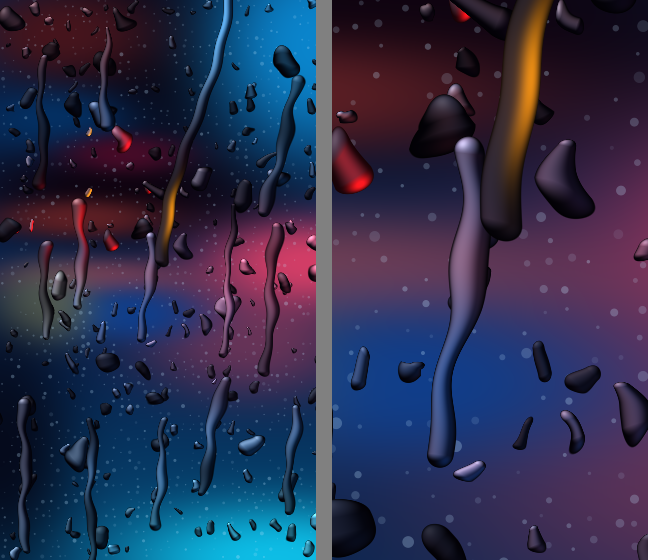
Left: the whole. Right: its middle third, enlarged.
Write a Shadertoy shader that draws this texture.

```glsl
float hash(vec2 c) {
    return fract(sin(dot(c, vec2(127.1, 311.7))) * 43758.5453);
}

float noise(vec2 p) {
    vec2 i = floor(p), f = fract(p);
    f = f * f * (3.0 - 2.0 * f);
    return mix(mix(hash(i), hash(i + vec2(1, 0)), f.x),
               mix(hash(i + vec2(0, 1)), hash(i + vec2(1, 1)), f.x), f.y);
}

void wash(inout vec3 color, vec2 uv, vec2 center, vec2 size, vec3 tint) {
    vec2 d = (uv - center) / size;
    color = mix(color, tint, exp(-pow(dot(d, d), 1.3)));
}

// Out-of-focus city lights behind the glass
vec3 backdrop(vec2 p) {
    vec2 uv = vec2(p.x / 0.5625, p.y);
    vec3 c = mix(vec3(0.02, 0.25, 0.42), vec3(0.03, 0.14, 0.31), smoothstep(0.05, 0.4, uv.y));
    wash(c, uv, vec2(0.45, 0.88), vec2(0.42, 0.26), vec3(0.03, 0.01, 0.06));
    wash(c, uv, vec2(0.18, 0.77), vec2(0.26, 0.08), vec3(0.01, 0.20, 0.41));
    wash(c, uv, vec2(0.20, 0.94), vec2(0.30, 0.08), vec3(0.27, 0.08, 0.11));
    wash(c, uv, vec2(0.40, 0.66), vec2(0.55, 0.09), vec3(0.05, 0.01, 0.06));
    wash(c, uv, vec2(0.40, 0.725), vec2(0.20, 0.035), vec3(0.27, 0.04, 0.15));
    wash(c, uv, vec2(0.25, 0.61), vec2(0.28, 0.035), vec3(0.36, 0.12, 0.14));
    wash(c, uv, vec2(1.02, 0.92), vec2(0.36, 0.20), vec3(0.04, 0.52, 0.80));
    wash(c, uv, vec2(0.80, 0.40), vec2(0.36, 0.11), vec3(0.40, 0.20, 0.34));
    wash(c, uv, vec2(0.30, 0.50), vec2(0.32, 0.04), vec3(0.46, 0.24, 0.32));
    wash(c, uv, vec2(0.40, 0.44), vec2(0.25, 0.05), vec3(0.06, 0.24, 0.54));
    wash(c, uv, vec2(0.98, 0.53), vec2(0.34, 0.08), vec3(0.82, 0.24, 0.40));
    wash(c, uv, vec2(0.13, 0.45), vec2(0.16, 0.07), vec3(0.36, 0.40, 0.35));
    wash(c, uv, vec2(0.00, 0.20), vec2(0.24, 0.24), vec3(0.02, 0.04, 0.11));
    wash(c, uv, vec2(0.88, 0.00), vec2(0.50, 0.10), vec3(0.05, 0.74, 0.90));
    return c;
}

// Offset from a tapered segment, in units of its local radius
vec2 tube(vec2 p, vec2 a, vec2 b, float ra, float rb) {
    vec2 d = b - a;
    float h = clamp(dot(p - a, d) / dot(d, d), 0.0, 1.0);
    return (p - a - d * h) / mix(ra, rb, h);
}

// Rounded water: black rim, pale upper-left light, colour bounced from below
void layWater(inout vec3 color, vec2 p, vec2 q, float radius, float shine, vec3 glow) {
    float r = length(q), blur = 0.7 / (iResolution.y * radius);
    float cover = 1.0 - smoothstep(1.0 - blur, 1.0 + blur, r);
    if (cover <= 0.0) return;
    vec3 n = vec3(q, sqrt(max(0.0, 1.0 - r * r)));
    vec3 seen = backdrop(p - 0.05 * q);
    float facing = dot(n, normalize(vec3(-0.35, 0.6, 0.7)));
    float light = smoothstep(0.35, 1.0, facing);
    float bounce = pow(max(0.0, dot(n, normalize(vec3(0.4, -0.4, 0.8)))), 5.0);
    vec3 water = vec3(0.01, 0.005, 0.025) + shine * (seen * 0.9 + vec3(0.25, 0.24, 0.25)) * light;
    water += shine * seen * 0.6 * bounce + 0.3 * shine * pow(max(0.0, facing), 14.0);
    water *= smoothstep(-0.1, 0.55, n.z);
    color = mix(color, water + glow * (0.1 + 1.1 * bounce), cover);
}

vec3 warmGlow(float pick) {
    return mix(vec3(0.85, 0.06, 0.05), vec3(0.95, 0.55, 0.08), step(0.5, pick));
}

void layDrops(inout vec3 color, vec2 p, float size, float density, float seed) {
    vec2 home = floor(p / size), w = p * 2.2 / size;
    vec2 bent = p + 0.3 * size * (vec2(noise(w), noise(w + 31.0)) - 0.5);
    for (int k = 0; k < 9; k++) {
        vec2 cell = home + vec2(k % 3 - 1, k / 3 - 1), id = cell + seed;
        if (hash(id) > density) continue;
        vec2 center = (cell + 0.2 + 0.6 * vec2(hash(id + 3.1), hash(id + 5.7))) * size;
        float angle = 2.0 * (hash(id + 8.3) - 0.5);
        vec2 reach = vec2(sin(angle), cos(angle)) * size * mix(0.03, 0.2, hash(id + 11.9));
        float radius = size * mix(0.1, 0.24, hash(id + 14.2));
        float top = radius * mix(0.4, 1.0, hash(id + 17.4));
        float warm = step(0.84, hash(id + 21.6)) * step(abs(center.y - 0.64), 0.17);
        float shine = mix(0.25, 1.25, pow(hash(id + 28.8), 1.6));
        vec2 q = tube(bent, center + reach, center - reach, top, radius);
        layWater(color, p, q, radius, shine, warm * warmGlow(hash(id + 25.3)));
    }
}

void layStreaks(inout vec3 color, vec2 p) {
    for (int i = 0; i < 15; i++) {
        vec2 id = vec2(i, 47);
        if (i == 2 || i == 3 || hash(id) > 0.92) continue;
        float x = (float(i % 5) + 0.25 + 0.5 * hash(id + 2.3)) * 0.1125;
        float y = 0.95 - 0.31 * float(i / 5) - 0.1 * hash(id + 4.9);
        float drop = mix(0.16, 0.29, hash(id + 7.1));
        float lean = 0.07 * hash(id + 9.8) * smoothstep(0.15, 0.4, x);
        float phase = 6.3 * hash(id + 12.4);
        float wave = 0.004 * sin(p.y * 38.0 + phase) + 0.002 * sin(p.y * 93.0 + phase);
        float swell = 1.0 + 0.28 * sin(p.y * 57.0 + phase);
        float top = mix(0.003, 0.014, hash(id + 15.6)), foot = mix(0.006, 0.012, hash(id + 18.2));
        vec2 q = tube(p + vec2(wave, 0), vec2(x, y), vec2(x - lean, y - drop), top * swell, foot * swell);
        float warm = step(0.55, hash(id + 22.7)) * exp(-pow((p.y - 0.6) / 0.06, 2.0));
        float shine = mix(0.3, 1.3, noise(vec2(p.y * 13.0, i)));
        layWater(color, p, q, 0.009, shine, warm * vec3(0.75, 0.05, 0.05));
    }
    // Long slanted rivulet, golden near its foot
    float bend = 0.012 * sin(p.y * 12.0) + 0.002 * sin(p.y * 70.0);
    vec2 q = tube(p + vec2(bend, 0), vec2(0.41, 1.03), vec2(0.29, 0.535), 0.008, 0.012);
    vec3 gold = vec3(0.9, 0.55, 0.04) * exp(-pow((p.y - 0.62) / 0.05, 2.0));
    layWater(color, p, q, 0.01, 0.4 + 0.9 * smoothstep(0.65, 0.95, p.y), gold);
}

// Fine pale mist
void laySpecks(inout vec3 color, vec2 p) {
    vec2 cell = floor(p / 0.014), id = cell + 83.0;
    vec2 center = (cell + 0.25 + 0.5 * vec2(hash(id + 1.7), hash(id + 4.3))) * 0.014;
    float radius = mix(0.001, 0.0036, pow(hash(id + 6.5), 2.0)), blur = 0.6 / iResolution.y;
    float cover = 1.0 - smoothstep(radius - blur, radius + blur, length(p - center));
    float strength = step(hash(id), 0.45) * mix(0.2, 0.75, hash(id + 9.2));
    color = mix(color, color * 0.6 + vec3(0.30, 0.36, 0.40), cover * strength);
}

void mainImage(out vec4 fragColor, in vec2 fragCoord) {
    vec2 p = fragCoord / iResolution.y;
    vec3 color = backdrop(p);
    laySpecks(color, p);
    layDrops(color, p, 0.036, 0.3, 19.0);
    layDrops(color, p, 0.078, 0.5, 61.0);
    layStreaks(color, p);
    fragColor = vec4(clamp(color, 0.0, 1.0), 1.0);
}
```
